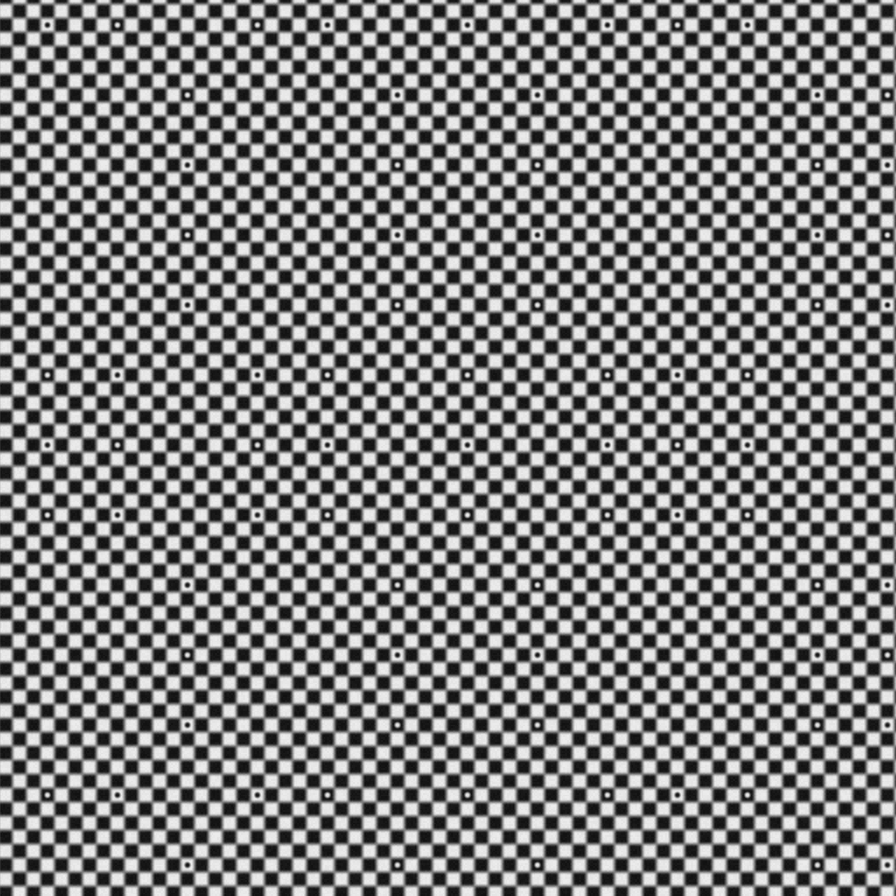
Write a WebGL 1 fragment shader that draws this pattern.

```glsl
precision highp float;
// Soft-edged black and white checkerboard, 64 by 64 cells, with fine grain.
// Every fifth cell may hold a small dot of the opposite tone; two binary
// codes, one per axis, decide which lattice points carry a dot.

uniform vec2 u_resolution;

const float CELLS = 64.0;
const float GRAIN_CELLS = 512.0;
const vec2 BOARD_SHIFT = vec2(0.11, 0.29);  // in cells
const float EDGE_SOFTNESS = 0.225;          // in cells
const float DOT_RADIUS = 0.18;
const float DOT_SOFTNESS = 0.13;
const float DOT_SPACING = 5.0;
const vec2 FIRST_DOT = vec2(3.0, 2.0);
const float COLUMN_CODE = 1883.0;           // one bit per dot column
const float ROW_CODE = 4322.0;              // one bit per dot row
const float DARK = 0.085;
const float LIGHT = 0.91;
const float GRAIN_AMOUNT = 0.035;

float hash(vec2 p) {
  vec3 q = fract(vec3(p.xyx) * 0.1031);
  q += dot(q, q.yzx + 33.33);
  return fract((q.x + q.y) * q.z);
}

// Square wave from -1 to 1, changing sign at each whole number
float softSquareWave(float x, float softness) {
  float parity = 1.0 - 2.0 * mod(floor(x), 2.0);
  float inset = 0.5 - abs(fract(x) - 0.5);
  return parity * (2.0 * smoothstep(-softness, softness, inset) - 1.0);
}

float bitAt(float code, float index) {
  return mod(floor(code / floor(exp2(index) + 0.5)), 2.0);
}

// 1 where the cell lies on the dot lattice and its two bits agree
float hasDot(vec2 cell) {
  vec2 steps = cell - FIRST_DOT;
  if (min(steps.x, steps.y) < -0.5) return 0.0;
  vec2 index = floor((steps + 0.5) / DOT_SPACING);
  vec2 rest = abs(steps - index * DOT_SPACING);
  float onLattice = step(max(rest.x, rest.y), 0.5);
  float difference = abs(bitAt(COLUMN_CODE, index.x) - bitAt(ROW_CODE, index.y));
  return onLattice * step(difference, 0.5);
}

float dotMask(vec2 local, float softness) {
  float d = length(local - 0.5) - DOT_RADIUS;
  return 1.0 - smoothstep(-softness, softness, d);
}

void main() {
  vec2 uv = gl_FragCoord.xy / u_resolution;
  vec2 board = uv * CELLS + BOARD_SHIFT;
  float pixel = CELLS / min(u_resolution.x, u_resolution.y);

  // Checkerboard: negative is dark, positive is light
  float edge = max(EDGE_SOFTNESS, pixel);
  float tone = -softSquareWave(board.x, edge) * softSquareWave(board.y, edge);

  // Dots invert the tone of their cell
  vec2 cell = mod(floor(board), CELLS);
  float spot = hasDot(cell) * dotMask(fract(board), max(DOT_SOFTNESS, pixel * 0.5));
  tone = mix(tone, -tone, spot);

  // Grain, wrapped to the canvas
  float grain = hash(mod(floor(uv * GRAIN_CELLS), GRAIN_CELLS)) - 0.5;
  float grey = mix(DARK, LIGHT, 0.5 + 0.5 * tone) + grain * GRAIN_AMOUNT;
  gl_FragColor = vec4(vec3(grey), 1.0);
}
```
